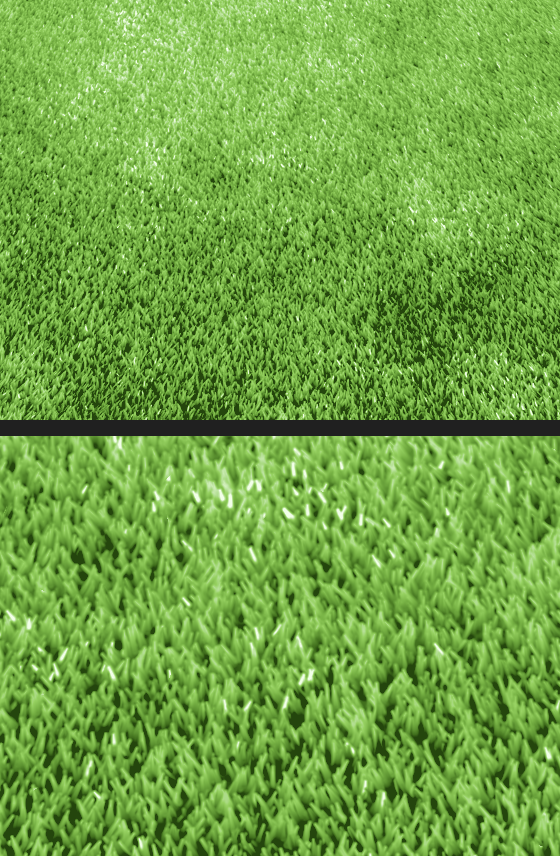
Top, the full canvas; bottom, a detail of the centre.
Write a Shadertoy shader that draws this texture.

```glsl
// Artificial turf seen at a slant: short tapered blades, large and crisp near
// the bottom, small, pale and soft toward the top. Blades are scattered on a
// warped grid, drawn back to front as tones, then coloured by a green ramp.

const float HORIZON = 2.2;            // height of the vanishing line
const float DENSITY = 190.0;          // blade units per warped unit
const vec2 CELL = vec2(0.6, 0.7);     // spacing of blade roots
const float HALF_WIDTH = 0.3;
const int STOPS = 7;

const vec3 GREENS[STOPS] = vec3[STOPS](
    vec3(0.14, 0.27, 0.05), vec3(0.25, 0.43, 0.11), vec3(0.36, 0.57, 0.19),
    vec3(0.47, 0.70, 0.27), vec3(0.59, 0.82, 0.38), vec3(0.70, 0.87, 0.57),
    vec3(0.95, 1.00, 0.91));
const float LEVELS[STOPS] = float[STOPS](0.02, 0.12, 0.29, 0.54, 0.82, 0.98, 1.3);

// Integer hash giving three values in 0..1
vec3 hash3(ivec2 cell, int seed) {
    uvec3 v = uvec3(ivec3(cell, seed)) * 1664525u + 1013904223u;
    v.x += v.y * v.z; v.y += v.z * v.x; v.z += v.x * v.y;
    v ^= v >> 16u;
    v.x += v.y * v.z; v.y += v.z * v.x; v.z += v.x * v.y;
    return vec3(v >> 8u) / 16777216.0;
}

float valueNoise(vec2 p, int seed) {
    ivec2 c = ivec2(floor(p));
    vec2 f = fract(p);
    f = f * f * (3.0 - 2.0 * f);
    float low = mix(hash3(c, seed).x, hash3(c + ivec2(1, 0), seed).x, f.x);
    float high = mix(hash3(c + ivec2(0, 1), seed).x, hash3(c + ivec2(1, 1), seed).x, f.x);
    return mix(low, high, f.y);
}

float fbm(vec2 p, int seed) {
    float sum = 0.0, weight = 0.5;
    for (int k = 0; k < 4; k++) {
        sum += weight * valueNoise(p, seed + k);
        p = mat2(1.6, 1.2, -1.2, 1.6) * p;
        weight *= 0.5;
    }
    return sum / 0.9375;
}

// Local scale stays equal in both directions while shrinking with distance
vec2 groundPlane(vec2 p) {
    float depth = HORIZON - p.y;
    return DENSITY * vec2(p.x / depth, -log(depth));
}

// Distance to a tapered blade in x, position from root to tip in y
vec2 bladeShape(vec2 p, vec2 stem, float halfWidth) {
    float along = clamp(dot(p, stem) / dot(stem, stem), 0.0, 1.0);
    return vec2(length(p - stem * along) - halfWidth * (1.0 - 0.6 * along), along);
}

// Layers of blades, farthest rows first, returned as one tone
float bladeTone(vec2 p, float soft, float lean, float contrast, float glint) {
    ivec2 home = ivec2(floor(p / CELL));
    float tone = 0.5 - 0.42 * contrast;
    for (int row = 1; row >= -4; row--)
    for (int col = -3; col <= 3; col++) {
        ivec2 cell = home + ivec2(col, row);
        vec3 place = hash3(cell, 1);
        vec3 look = hash3(cell, 2);
        vec2 root = (vec2(cell) + place.xy) * CELL;
        float angle = (place.z - 0.5) * 1.5 + lean;
        vec2 stem = mix(1.1, 2.2, look.x) * vec2(sin(angle), cos(angle));
        vec2 shape = bladeShape(p - root, stem, HALF_WIDTH);

        // Roots lie in shade, tips catch light, a few blades glare
        float lit = (look.y - 0.5) * 0.85 + (shape.y - 0.55) * 0.75;
        float shade = min(0.5 + contrast * lit, 0.95);
        float glare = step(1.0 - glint, look.z) * smoothstep(0.25, 0.6, shape.y);
        shade = mix(shade, 1.4, glare);
        tone = mix(tone, shade, 1.0 - smoothstep(-soft, soft, shape.x));
    }
    return tone;
}

vec3 greenRamp(float tone) {
    vec3 colour = GREENS[0];
    for (int k = 1; k < STOPS; k++) {
        float step01 = (tone - LEVELS[k - 1]) / (LEVELS[k] - LEVELS[k - 1]);
        colour = mix(colour, GREENS[k], clamp(step01, 0.0, 1.0));
    }
    return colour;
}

void mainImage(out vec4 fragColor, in vec2 fragCoord) {
    vec2 p = fragCoord / iResolution.y;
    float aspect = iResolution.x / iResolution.y;
    float far = smoothstep(0.0, 1.0, p.y);
    vec2 ground = groundPlane(p - vec2(0.5 * aspect, 0.0));

    // Focus and lean change with distance
    float pixel = DENSITY / ((HORIZON - p.y) * iResolution.y);
    float soft = 0.7 * pixel + mix(0.05, 0.25, far);
    float contrast = mix(1.2, 0.8, far);
    float lean = mix(0.1, -0.45, far * (1.0 - 0.5 * p.x / aspect));

    // Broad worn patches, small tufts and clusters of glints
    float patches = fbm(p * vec2(3.0, 4.0), 10) - 0.5;
    float tufts = fbm(ground * 0.16, 20) - 0.5;
    float cluster = smoothstep(0.45, 0.75, fbm(p * vec2(6.0, 8.0), 30));
    float glint = 0.008 + 0.06 * cluster;

    float tone = bladeTone(ground, soft, lean, contrast, glint);
    tone += 0.45 * patches + 0.35 * tufts + 0.06 * cluster;
    tone += mix(-0.13, 0.15, far);
    fragColor = vec4(greenRamp(tone), 1.0);
}
```
